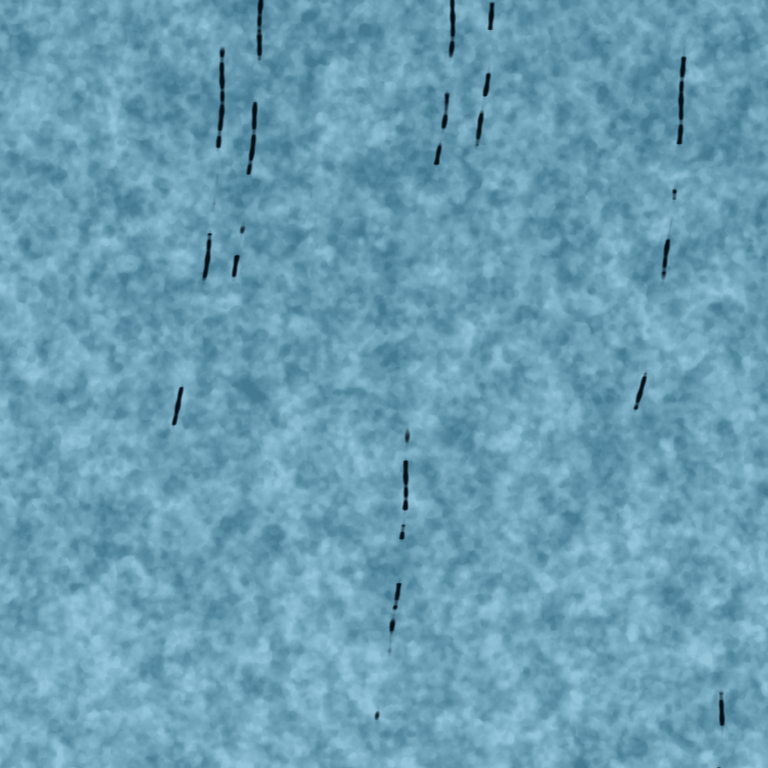
Give the GLSL for this texture, as a Shadertoy shader.

```glsl
// Mottled blue paper with broken, slightly curved dark ink strokes.
#define PAPER vec3(0.418, 0.625, 0.715)
#define TONE_STEP vec3(0.051, 0.048, 0.047)
#define INK vec3(0.010, 0.060, 0.090)
#define VERTICAL_SHADE 1.5
#define MOTTLE_CELLS 15.0
#define STROKES 7
#define STROKE_HALF_WIDTH 0.0031
#define EDGE_SOFTNESS 0.0021
#define INK_START 0.9
#define INK_LOSS 1.7
#define GHOST_INK 0.15

vec3 hash3(vec2 cell) {
    vec3 p = fract(cell.xyx * vec3(0.1031, 0.1030, 0.0973));
    p += dot(p, p.yxz + 33.33);
    return fract((p.xxy + p.yzz) * p.zyx);
}

// Cellular noise: soft random spots, normalised to unit deviation.
float spotNoise(vec2 p) {
    vec2 cell = floor(p);
    float sum = 0.0, energy = 0.0;
    for (int y = -1; y <= 1; y++)
    for (int x = -1; x <= 1; x++) {
        vec2 neighbour = cell + vec2(x, y);
        vec3 rnd = hash3(neighbour + 71.0);
        vec2 offset = neighbour + rnd.xy - p;
        float falloff = max(0.0, 1.0 - dot(offset, offset) / 1.4);
        float weight = falloff * falloff * falloff;
        sum += weight * (2.0 * rnd.z - 1.0);
        energy += weight * weight;
    }
    return 1.732 * sum / sqrt(energy + 0.003);
}

// Cloudy blotches down to fine grain.
float mottle(vec2 uv) {
    vec2 p = uv * MOTTLE_CELLS;
    return 0.38 * spotNoise(p)
         + 0.58 * spotNoise(p * 2.7 + 17.0)
         + 0.72 * spotNoise(p * 5.3 + 43.0)
         + 0.48 * spotNoise(p * 9.7 + 89.0);
}

// One stroke running down and bending left, cut into dashes.
float strokeInk(vec2 uv, float id) {
    float column = mod(id, 3.0), row = floor(id / 3.0);
    float vary = fract(id * 0.382 + 0.9);
    float startX = 0.29 + 0.30 * column + 0.05 * row + 0.07 * row * (row - 1.0);
    float top = 1.05 - 0.12 * vary - step(4.5, id) * (0.85 - 0.27 * (id - 5.0));
    float len = mix(0.29, 0.55, abs(column - 1.0)) - 0.07 * row;

    float along = (top - uv.y) / len;
    float pathX = startX - mix(0.10, 0.15, vary) * len * along * along
                + 0.0010 * sin(60.0 * uv.y + id);

    // Layered sines decide where the pen touches; ink runs out downwards.
    float pace = 1.0 + 0.35 * fract(id * 0.618);
    float touch = sin(31.0 * pace * uv.y + 2.1 * id)
                + 0.7 * sin(69.0 * pace * uv.y + 4.3 * id)
                + 0.4 * sin(157.0 * uv.y + 1.7 * id)
                + INK_START - INK_LOSS * along;
    float inside = smoothstep(0.0, 0.02, along) * smoothstep(1.0, 0.97, along);
    float solid = smoothstep(0.0, 0.4, touch);
    float ghost = GHOST_INK * smoothstep(-0.35, 0.0, touch);

    // Beaded width, thin at the dash ends
    float bead = sin(230.0 * uv.y + 3.0 * id) * sin(97.0 * uv.y + id);
    float halfWidth = STROKE_HALF_WIDTH * mix(0.5, 1.0, solid) * (0.88 + 0.22 * bead);
    float soft = max(EDGE_SOFTNESS, 0.75 / iResolution.y);
    float line = 1.0 - smoothstep(halfWidth - soft, halfWidth + soft, abs(uv.x - pathX));
    float density = 1.0 - 0.5 * smoothstep(0.35, 0.9, -bead);
    return line * inside * max(solid * density, ghost);
}

void mainImage(out vec4 fragColor, in vec2 fragCoord) {
    vec2 uv = fragCoord / iResolution.xy;

    // Paper, lighter towards the bottom
    float tone = VERTICAL_SHADE * (0.5 - uv.y) + mottle(uv);
    vec3 color = PAPER + TONE_STEP * clamp(tone, -3.0, 3.0);

    // Ink strokes
    float ink = 0.0;
    for (int i = 0; i < STROKES; i++) ink = max(ink, strokeInk(uv, float(i)));
    color = mix(color, INK, ink);

    fragColor = vec4(color, 1.0);
}
```
